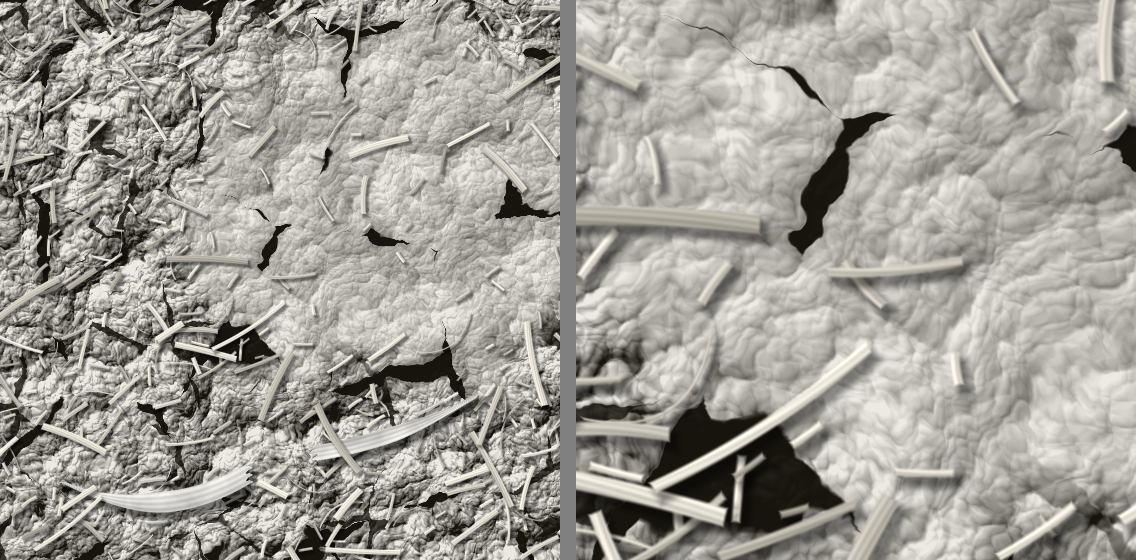
Left: the whole. Right: its middle third, enlarged.
Give the GLSL for this texture, as a Shadertoy shader.

```glsl
// Dry cracked soil strewn with chopped straw and two pale curled leaf blades.
// Clods are layered cellular domes lit from one side; cracks follow warped
// cell borders; straw is scattered on jittered grids, thinner on the smooth slab.

const vec2 LIGHT_DIR = vec2(-0.6, 0.8);
const vec2 SHADOW_SHIFT = vec2(-0.004, 0.005);
const vec3 STRAW_DULL = vec3(0.64, 0.62, 0.57);
const vec3 STRAW_PALE = vec3(0.98, 0.96, 0.91);
const float SOFT_EDGE = 0.0014;

vec2 hash2(vec2 p) {
    vec3 q = fract(vec3(p.xyx) * vec3(0.1031, 0.1030, 0.0973));
    q += dot(q, q.yzx + 33.33);
    return fract((q.xx + q.yz) * q.zy);
}

// Layered, self-warped sines, roughly -1 to 1
float waves(vec2 p) {
    float sum = 0.0, amp = 0.55;
    for (int i = 0; i < 4; i++) {
        p = mat2(0.8, 0.6, -0.6, 0.8) * p * 1.7 + vec2(1.3, 0.7);
        p += 0.6 * sin(p.yx * 1.2);
        sum += amp * sin(p.x) * cos(p.y);
        amp *= 0.6;
    }
    return sum;
}

// Distances to the nearest and second nearest cell points
vec2 cellular(vec2 p) {
    vec2 id = floor(p), near = vec2(9.0);
    for (int y = -1; y <= 1; y++)
    for (int x = -1; x <= 1; x++) {
        vec2 c = id + vec2(x, y);
        float d = length(c + hash2(c) - p);
        near = d < near.x ? vec2(d, near.x) : vec2(near.x, min(near.y, d));
    }
    return near;
}

// 0 on the smooth slab, 1 on crumbled ground
float roughness(vec2 p) {
    float r = length((p - vec2(0.72, 0.63)) / vec2(0.41, 0.33));
    return smoothstep(0.8, 1.12, r + 0.22 * waves(p * 7.0));
}

// x: height, y: mean depth of the hollows
vec2 clods(vec2 p) {
    vec2 sum = vec2(0.0);
    float scale = 8.0;
    for (int i = 0; i < 5; i++) {
        float d = cellular(p * scale + float(i) * 17.3).x;
        sum += d * d * vec2(-1.0 / scale, 0.2);
        p = mat2(0.8, 0.6, -0.6, 0.8) * p;
        scale *= 2.1;
    }
    return sum;
}

// Crack darkness: border of large cells, opened and closed along its length
float crack(vec2 p, float scale, float width) {
    vec2 f = cellular(p * scale + 3.7);
    float d = (f.y - f.x) / scale;
    float open = smoothstep(-0.05, 0.55, waves(p * 8.0 + scale));
    float w = width * open - 0.002;
    float core = 1.0 - smoothstep(w - 0.002, w + 0.002, d);
    return max(core, 0.4 * open * exp(-d / (width * 1.5)));
}

vec3 layStraw(vec3 base, vec2 p, float cells, float density, float width, float bend) {
    vec2 home = floor(p * cells);
    for (int y = -1; y <= 1; y++)
    for (int x = -1; x <= 1; x++) {
        vec2 id = home + vec2(x, y);
        vec2 key = id + cells * 5.0;
        vec2 center = (id + hash2(key)) / cells;
        vec2 pick = hash2(key + 41.0), form = hash2(key + 83.0);
        if (pick.x > density * mix(0.3, 1.0, roughness(center))) continue;

        float turn = 2.0 * pick.y - 1.0;
        float angle = 0.6 + 1.7 * turn * abs(turn);
        mat2 toLocal = mat2(cos(angle), -sin(angle), sin(angle), cos(angle));
        float halfLen = mix(0.22, 0.62, form.x) / cells;
        float halfWid = width * mix(0.55, 1.1, form.y);
        float curve = bend * (form.y - 0.5) * cells;

        vec2 q = toLocal * (p - center);
        vec2 s = toLocal * (p + SHADOW_SHIFT - center);
        q.y += curve * q.x * q.x;
        s.y += curve * s.x * s.x;
        float d = max(abs(q.x) - halfLen, abs(q.y) - halfWid);
        float ds = max(abs(s.x) - halfLen, abs(s.y) - halfWid);
        base *= 1.0 - 0.42 * (1.0 - smoothstep(-0.002, 0.005, ds));

        vec3 color = mix(STRAW_DULL, STRAW_PALE, sqrt(fract(form.x * 7.0 + form.y)));
        color *= 0.95 + 0.1 * q.y / halfWid + 0.05 * sin(q.y * 1500.0 + q.x * 60.0);
        base = mix(base, color, 1.0 - smoothstep(-SOFT_EDGE, SOFT_EDGE, d));
    }
    return base;
}

// Signed distance to a sagging blade, pointed at tip; y: position across
vec2 bladeShape(vec2 p, vec2 tip, vec2 end, float sag, float width) {
    vec2 axis = normalize(end - tip), q = p - tip;
    float len = length(end - tip), along = dot(q, axis);
    float t = clamp(along / len, 0.0, 1.0);
    float across = dot(q, vec2(-axis.y, axis.x)) - sag * 4.0 * t * (1.0 - t);
    float w = width * (0.15 + 0.85 * smoothstep(0.0, 0.6, t));
    float ends = abs(along - len * 0.5) - len * 0.5 + 0.006 * sin(across * 500.0);
    return vec2(max(abs(across) - w, ends), across / w);
}

vec3 layBlade(vec3 base, vec2 p, vec2 tip, vec2 end, float sag, float width) {
    vec2 shape = bladeShape(p, tip, end, sag, width);
    float shade = bladeShape(p + 2.0 * SHADOW_SHIFT, tip, end, sag, width).x;
    base *= 1.0 - 0.5 * (1.0 - smoothstep(-0.002, 0.01, shade));
    float veins = 0.84 + 0.06 * shape.y + 0.05 * sin(shape.y * 11.0) + 0.08 * waves(p * 25.0);
    vec3 color = vec3(1.0, 0.99, 0.97) * veins;
    return mix(base, color, 1.0 - smoothstep(-SOFT_EDGE, SOFT_EDGE, shape.x));
}

void mainImage(out vec4 fragColor, in vec2 fragCoord) {
    vec2 p = fragCoord / iResolution.y;
    float rough = roughness(p);

    // Soil relief
    vec2 warped = p + 0.014 * vec2(waves(p * 12.0), waves(p * 12.0 + 5.0))
                    + 0.004 * vec2(waves(p * 55.0), waves(p * 55.0 + 9.0));
    float reach = 0.003;
    vec2 soil = clods(warped);
    float slope = (soil.x - clods(warped + LIGHT_DIR * reach).x) / reach;
    float light = mix(0.72, 0.60, rough) + slope * mix(0.06, 0.15, rough);
    light -= (soil.y - 0.27) * mix(0.25, 0.9, rough);
    light += 0.08 * waves(p * 10.0 + 2.0);

    // Cracks and dark pits
    light *= 1.0 - 0.88 * crack(warped, 3.6, 0.022);
    light *= 1.0 - 0.75 * rough * crack(warped, 9.0, 0.014);
    light = clamp(light, 0.09, 0.93);
    vec3 color = vec3(light, light - 0.012, light - 0.036);

    // Litter, from fine chips and fibres to long stalks
    color = layStraw(color, p, 30.0, 0.38, 0.0028, 0.5);
    color = layStraw(color, p, 10.0, 0.45, 0.0014, 3.0);
    color = layStraw(color, p, 14.0, 0.55, 0.0040, 0.4);
    color = layBlade(color, p, vec2(0.11, 0.14), vec2(0.445, 0.155), -0.045, 0.019);
    color = layBlade(color, p, vec2(0.855, 0.295), vec2(0.56, 0.19), 0.015, 0.014);
    color = layStraw(color, p, 8.0, 0.55, 0.0058, 0.3);
    fragColor = vec4(clamp(color, 0.0, 1.0), 1.0);
}
```
